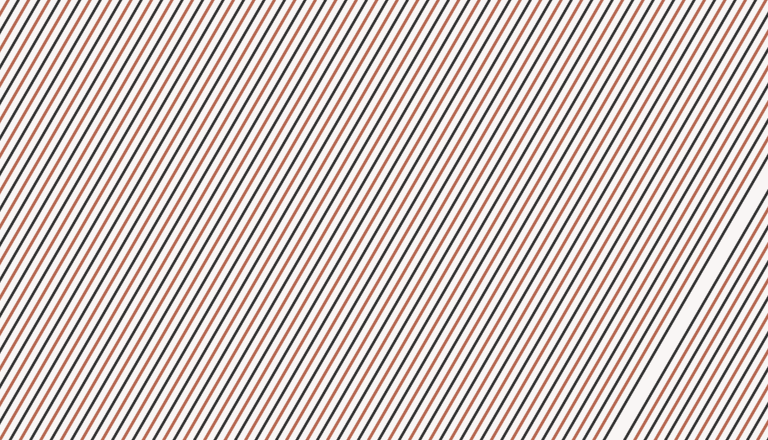
Reproduce this pattern procedurally as a Shadertoy shader.

```glsl
// Slanted pinstripes: thin charcoal and terracotta lines alternating on warm white.

const float REPEATS_ACROSS = 37.5;   // charcoal lines along the top edge
const float SLOPE = 1.732;           // rise over run, 60 degrees
const float PHASE = 0.9;             // offset of the first charcoal line, in repeats
const float CHARCOAL_WIDTH = 0.150;  // line widths as a share of one repeat
const float TERRACOTTA_WIDTH = 0.165;
const float GAP_REPEAT = 41.0;       // repeat whose terracotta line is left out

const vec3 PAPER = vec3(0.975, 0.965, 0.960);
const vec3 CHARCOAL = vec3(0.19, 0.19, 0.19);
const vec3 TERRACOTTA = vec3(0.71, 0.40, 0.31);

// Position across the stripes, in repeats, measured along the top edge
float stripeCoord(vec2 point, float top) {
    return (point.x + (top - point.y) / SLOPE) * REPEATS_ACROSS - PHASE;
}

// Distance to the nearest line of a unit-spaced family
float lineDistance(float coord, float offset) {
    return abs(fract(coord - offset + 0.5) - 0.5);
}

// Smoothed coverage of a line of the given width
float lineCoverage(float distanceToLine, float width, float softness) {
    return clamp((0.5 * width - distanceToLine) / softness + 0.5, 0.0, 1.0)
         * min(1.0, width / softness);
}

void mainImage(out vec4 fragColor, in vec2 fragCoord) {
    vec2 point = fragCoord / iResolution.x;
    float coord = stripeCoord(point, iResolution.y / iResolution.x);

    // One pixel measured across the slanted stripes
    float softness = 1.25 * REPEATS_ACROSS / iResolution.x
                   * sqrt(1.0 + 1.0 / (SLOPE * SLOPE));

    float charcoal = lineCoverage(lineDistance(coord, 0.0), CHARCOAL_WIDTH, softness);
    float terracotta = lineCoverage(lineDistance(coord, 0.5), TERRACOTTA_WIDTH, softness);

    // A single wider white band near the lower right
    terracotta *= step(0.5, abs(floor(coord) - GAP_REPEAT));

    vec3 color = mix(PAPER, TERRACOTTA, terracotta);
    color = mix(color, CHARCOAL, charcoal);
    fragColor = vec4(color, 1.0);
}
```
